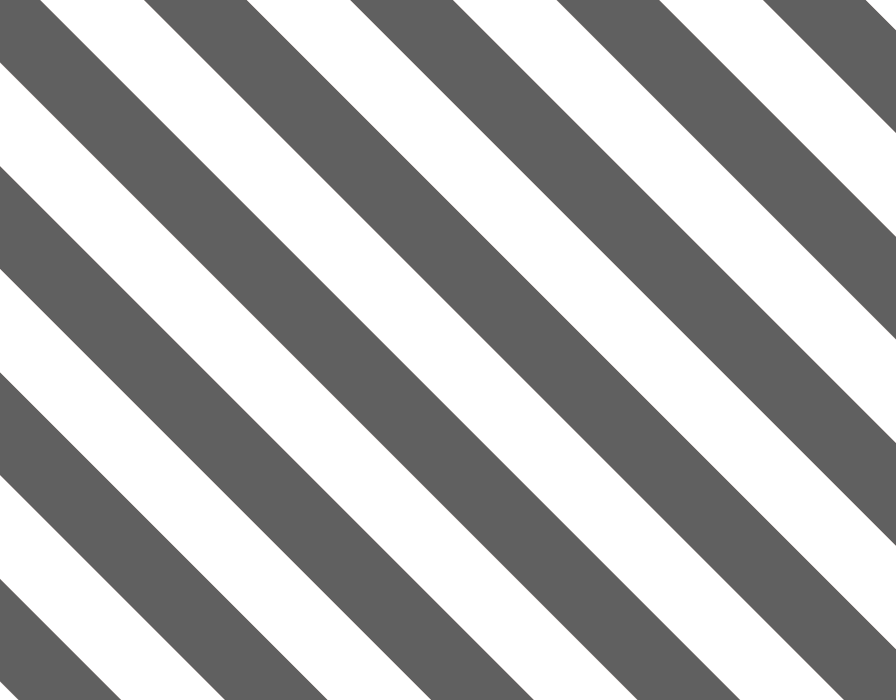
A Shadertoy shader for this pattern:

```glsl
// Even diagonal stripes, grey on white, falling from upper left to lower right.
// A folded coordinate gives the distance to the nearest stripe edge; coverage
// is blended in linear light, with a faint warm fringe along each edge.

// Lengths are fractions of the canvas height, measured along the horizontal.
const float PERIOD = 0.29476;
const float STRIPE_WIDTH = 0.1470;
const float STRIPE_CENTRE = 0.2789;

const vec3 PAPER = vec3(1.0);
const vec3 STRIPE = vec3(0.378);
const vec3 EDGE_TINT = vec3(0.02, -0.008, -0.018);

// Signed offset from the centre of the nearest repeat.
float repeatCentred(float x, float period) {
    return (fract(x / period + 0.5) - 0.5) * period;
}

// Signed distance to 45 degree stripes, negative inside.
float diagonalStripes(vec2 p, float centre, float period, float width) {
    float across = repeatCentred(p.x + p.y - centre, period);
    return (abs(across) - 0.5 * width) * inversesqrt(2.0);
}

// Share of a pixel covered by the shape.
float coverage(float dist, float pixel) {
    return clamp(0.5 - dist / pixel, 0.0, 1.0);
}

// Blend of two display colours in approximate linear light.
vec3 blendLinear(vec3 a, vec3 b, float amount) {
    return sqrt(mix(a * a, b * b, amount));
}

void mainImage(out vec4 fragColor, in vec2 fragCoord) {
    // Origin at the upper left corner, where the stripe phase is anchored.
    vec2 p = fragCoord / iResolution.y - vec2(0.0, 1.0);
    float pixel = 1.0 / iResolution.y;

    float dist = diagonalStripes(p, STRIPE_CENTRE, PERIOD, STRIPE_WIDTH);
    float ink = coverage(dist, pixel);

    // The fringe peaks where ink and paper share a pixel.
    float fringe = 4.0 * ink * (1.0 - ink);
    vec3 colour = blendLinear(PAPER, STRIPE, ink) + EDGE_TINT * fringe;
    fragColor = vec4(colour, 1.0);
}
```
